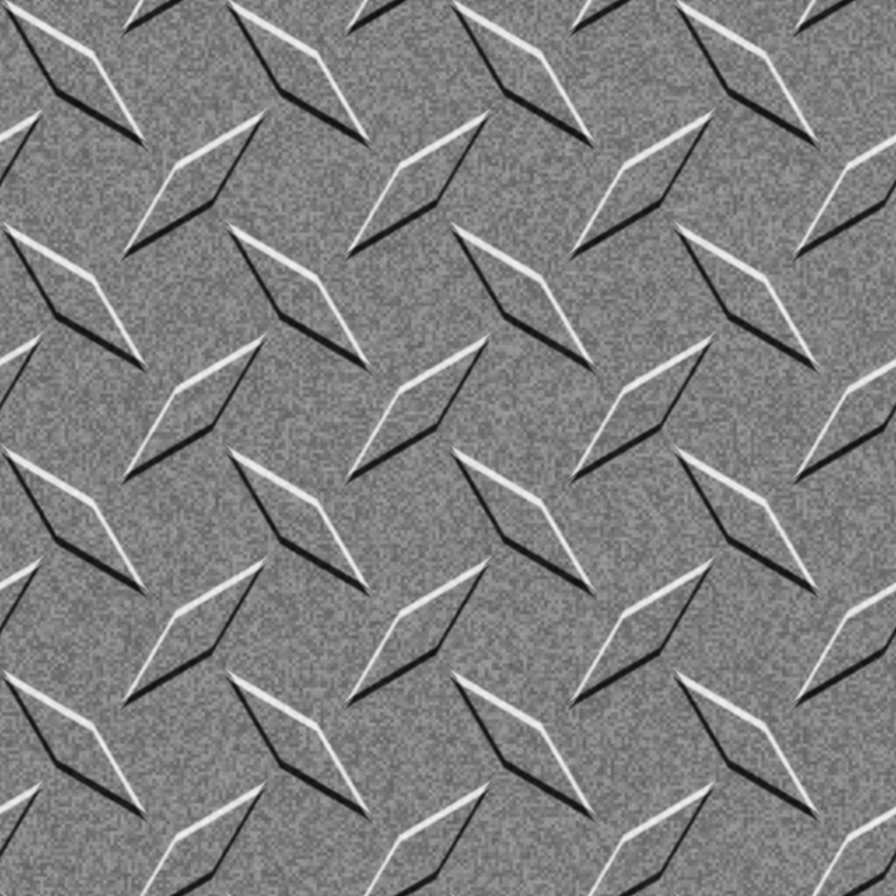
Reproduce this texture procedurally as a WebGL 1 fragment shader.

```glsl
precision highp float;
// Embossed diamond tread plate in grainy grey metal, four by four repeats.

uniform vec2 u_resolution;

float hash(vec2 p) {
  vec3 q = fract(p.xyx * vec3(0.1031, 0.1030, 0.0973));
  q += dot(q, q.yzx + 33.33);
  return fract((q.x + q.y) * q.z);
}

// Value noise that wraps after `period` lattice cells.
float wrappedNoise(vec2 uv, float period) {
  vec2 p = uv * period;
  vec2 cell = floor(p);
  vec2 f = fract(p);
  f = f * f * (3.0 - 2.0 * f);
  vec2 a = mod(cell, period);
  vec2 b = mod(cell + 1.0, period);
  return mix(mix(hash(a), hash(vec2(b.x, a.y)), f.x),
             mix(hash(vec2(a.x, b.y)), hash(b), f.x), f.y);
}

// Coverage of a rhombus whose long axis runs from upper left to lower right.
float rhombus(vec2 p, float soft) {
  float d = max(abs(dot(p, vec2(0.508, 0.861))), abs(dot(p, vec2(0.861, 0.508)))) - 0.111;
  return 1.0 - smoothstep(-soft, soft, d);
}

// Raised edge lit from above: +1 on upper edges, -1 on lower ones.
float emboss(vec2 p, vec2 shift, float soft) {
  return rhombus(p - shift, soft) - rhombus(p + shift, soft);
}

void main() {
  vec2 uv = gl_FragCoord.xy / u_resolution;
  vec2 grid = uv * 4.0;
  float soft = max(0.010, 4.0 / min(u_resolution.x, u_resolution.y));

  // Two treads per repeat, the second mirrored
  vec2 falling = fract(grid - vec2(0.333, 0.672) + 0.5) - 0.5;
  vec2 rising = fract(grid - vec2(0.865, 0.174) + 0.5) - 0.5;
  rising.x = -rising.x;
  float relief = emboss(falling, vec2(0.0015, 0.018), soft)
               + emboss(rising, vec2(-0.0015, 0.018), soft);

  // Fine metal grain, fainter on the lit and shaded edges
  float grain = 0.75 * wrappedNoise(uv, 256.0) + 0.25 * wrappedNoise(uv, 128.0) - 0.5;
  float grey = 0.5 + 0.41 * relief + 0.26 * grain * (1.0 - 0.7 * abs(relief));

  gl_FragColor = vec4(vec3(clamp(grey, 0.0, 1.0)), 1.0);
}
```
